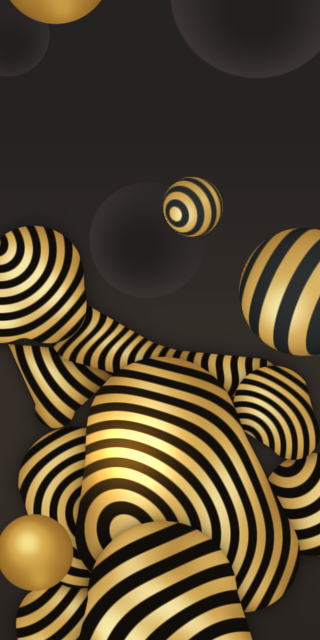
Give the GLSL for this background, as a Shadertoy shader.

```glsl
const float TAU = 6.2831853;
const vec3 BACK_TOP = vec3(0.145, 0.132, 0.132);
const vec3 BACK_LOW = vec3(0.205, 0.178, 0.158);
const vec3 INK = vec3(0.065, 0.05, 0.035);
const vec3 SLATE = vec3(0.16, 0.17, 0.17);
const vec3 SMOKE = vec3(0.29, 0.255, 0.25);
const vec3 BRONZE = vec3(0.36, 0.27, 0.12);
const vec3 OCHRE = vec3(0.64, 0.47, 0.21);
const vec3 GOLD = vec3(0.82, 0.66, 0.34);
const vec3 CREAM = vec3(0.97, 0.91, 0.66);
const vec3 GLOW = vec3(0.45, 0.30, 0.08);
const float RIM_DEPTH = 0.075;
const float WOBBLE = 0.009;

float cover(float d) {
    float px = 1.0 / iResolution.x;
    return 1.0 - smoothstep(-px, px, d);
}

float spot(vec2 p, vec2 c, float size) {
    vec2 q = (p - c) / size;
    return exp(-dot(q, q));
}

// Metal ramp from bronze to cream
vec3 metal(float t) {
    vec3 c = mix(BRONZE, OCHRE, smoothstep(0.0, 0.35, t));
    c = mix(c, GOLD, smoothstep(0.3, 0.65, t));
    return mix(c, CREAM, smoothstep(0.6, 1.0, t));
}

// Capsule whose radius changes from ra to rb
float taper(vec2 p, vec2 a, float ra, vec2 b, float rb) {
    vec2 ab = b - a;
    float h = clamp(dot(p - a, ab) / dot(ab, ab), 0.0, 1.0);
    return length(p - a - ab * h) - mix(ra, rb, h);
}

float blend(float a, float b, float k) {
    float h = max(k - abs(a - b), 0.0) / k;
    return min(a, b) - h * h * k * 0.25;
}

float rings(vec2 p, vec2 c, float period) {
    vec2 bent = p + WOBBLE * sin(p.yx * 15.0);
    return length(bent - c) / period;
}

float stripe(float phase, float bias) {
    float w = TAU * fwidth(phase) + 0.001;
    return smoothstep(-w, w, sin(TAU * phase) + bias);
}

// Striped body with dark rim and a soft contact shadow
void body(inout vec3 col, vec2 p, float d, float phase, float tone) {
    float depth = clamp(-d / RIM_DEPTH, 0.0, 1.0);
    float sheen = 0.13 * sin(p.x * 21.0 + p.y * 9.0 + 3.0 * sin(p.y * 6.0));
    float lit = (tone + sheen) * mix(0.5, 1.0, sqrt(depth));
    vec3 paint = mix(INK, metal(lit), stripe(phase, 0.05));
    col *= 1.0 - 0.3 * exp(-max(d, 0.0) / 0.02);
    col = mix(col, paint, cover(d));
}

// Smoky sphere: dark core, paler lower rim
void smokeBall(inout vec3 col, vec2 p, vec2 c, float r, vec2 lean, float strength) {
    vec2 q = (p - c) / r;
    float rim = smoothstep(0.15, 1.15, length(q + lean * 0.25));
    float side = 0.55 - 0.45 * dot(q, lean);
    vec3 paint = mix(BACK_TOP * 0.88, SMOKE, rim * clamp(side, 0.0, 1.0));
    float edge = 1.0 - smoothstep(0.97, 1.01, length(q));
    col = mix(col, paint, edge * strength);
}

void goldBall(inout vec3 col, vec2 p, vec2 c, float r) {
    vec2 q = (p - c) / r;
    float tone = 0.5 - 0.3 * dot(q, q) + 0.48 * spot(q, vec2(-0.22, 0.3), 0.5);
    tone += 0.2 * spot(q, vec2(0.15, -0.8), 0.35);
    col = mix(col, metal(tone) * vec3(1.0, 0.98, 0.85), cover(length(p - c) - r));
}

// Sphere with bands of latitude around an axis
void bandBall(inout vec3 col, vec2 p, vec2 c, float r, vec3 axis, float period, float shift) {
    vec2 q = (p - c) / r;
    vec3 n = vec3(q, sqrt(max(1.0 - dot(q, q), 0.0)));
    float angle = acos(clamp(dot(n, normalize(axis)), -0.999, 0.999));
    float tone = 0.28 + 0.3 * n.z + 0.4 * spot(q, vec2(-0.35, -0.3), 0.5);
    tone += 0.2 * spot(q, vec2(0.5, 0.3), 0.35);
    vec3 paint = mix(SLATE * (0.55 + 0.55 * n.z), metal(tone), stripe(angle / period + shift, 0.1));
    col = mix(col, paint, cover(length(p - c) - r));
}

void mainImage(out vec4 fragColor, in vec2 fragCoord) {
    vec2 p = fragCoord / iResolution.xy * vec2(1.0, 2.0);
    vec3 col = mix(BACK_TOP, BACK_LOW, smoothstep(1.7, 0.8, p.y));
    col *= 1.0 - 0.2 * smoothstep(0.6, 0.0, p.y);

    // Floating spheres
    smokeBall(col, p, vec2(0.026, 1.89), 0.13, vec2(-0.3, 0.9), 0.7);
    smokeBall(col, p, vec2(0.802, 2.026), 0.273, vec2(0.1, 1.0), 1.0);
    smokeBall(col, p, vec2(0.461, 1.25), 0.183, vec2(0.5, 0.5), 0.9);
    goldBall(col, p, vec2(0.174, 2.099), 0.174);
    bandBall(col, p, vec2(0.602, 1.354), 0.094, vec3(-0.58, -0.25, 0.77), 0.52, 0.02);
    bandBall(col, p, vec2(0.948, 1.088), 0.2, vec3(0.85, -0.4, 0.3), 0.53, 0.1);

    // Rear bodies
    float d = length(p - vec2(0.977, 0.424)) - 0.161;
    body(col, p, d, rings(p, vec2(0.9, 0.58), 0.065), 0.72);
    d = taper(p, vec2(0.19, 0.05), 0.14, vec2(0.22, -0.1), 0.16);
    body(col, p, d, rings(p, vec2(0.0, 0.307), 0.06), 0.72);
    d = taper(p, vec2(0.234, 0.49), 0.177, vec2(0.247, 0.281), 0.12);
    body(col, p, d, rings(p, vec2(0.3, 0.385), 0.05), 0.68);

    // Upper left bodies and the neck
    d = taper(p, vec2(0.208, 0.906), 0.195, vec2(0.172, 0.724), 0.0625);
    d = max(d, p.y - 0.927 + 0.08 * p.x);
    body(col, p, d, rings(p, vec2(0.417, 0.958), 0.052), 0.5 + 0.3 * spot(p, vec2(0.12, 0.85), 0.12));
    d = taper(p, vec2(0.247, 0.958), 0.091, vec2(0.495, 0.854), 0.057);
    d = blend(d, taper(p, vec2(0.495, 0.854), 0.057, vec2(0.807, 0.815), 0.065), 0.03);
    body(col, p, d, (p.x - 0.45 * p.y + 0.02 * sin(p.y * 30.0)) / 0.046, 0.72);
    d = taper(p, vec2(0.104, 1.133), 0.154, vec2(0.151, 1.047), 0.12);
    d = blend(d, taper(p, vec2(0.104, 1.133), 0.154, vec2(0.0, 1.0625), 0.135), 0.03);
    body(col, p, d, rings(p, vec2(-0.026, 1.245), 0.05), 0.68 + 0.3 * spot(p, vec2(0.05, 1.08), 0.14));

    // Right shoulder, main body and front body
    d = taper(p, vec2(0.854, 0.732), 0.125, vec2(0.917, 0.646), 0.083);
    body(col, p, d, rings(p, vec2(0.755, 0.594), 0.036), 0.78);
    d = taper(p, vec2(0.508, 0.646), 0.229, vec2(0.755, 0.268), 0.182);
    d = blend(d, taper(p, vec2(0.508, 0.646), 0.229, vec2(0.417, 0.333), 0.182), 0.04);
    float tone = 0.6 + 0.35 * spot(p, vec2(0.37, 0.63), 0.13) + 0.25 * spot(p, vec2(0.6, 0.48), 0.16);
    float reach = rings(p, vec2(0.39, 0.333), 0.54);
    body(col, p, d, 8.6 * pow(reach, 1.25), tone);
    col += GLOW * spot(p, vec2(0.4, 0.58), 0.13) * cover(d);
    d = taper(p, vec2(0.508, 0.138), 0.234, vec2(0.521, -0.135), 0.307);
    tone = 0.68 + 0.25 * spot(p, vec2(0.42, 0.08), 0.16) - 0.2 * spot(p, vec2(0.5, 0.23), 0.09);
    body(col, p, d, rings(p, vec2(0.78, -0.29), 0.088), tone);

    goldBall(col, p, vec2(0.109, 0.273), 0.12);
    fragColor = vec4(clamp(col, 0.0, 1.0), 1.0);
}
```
